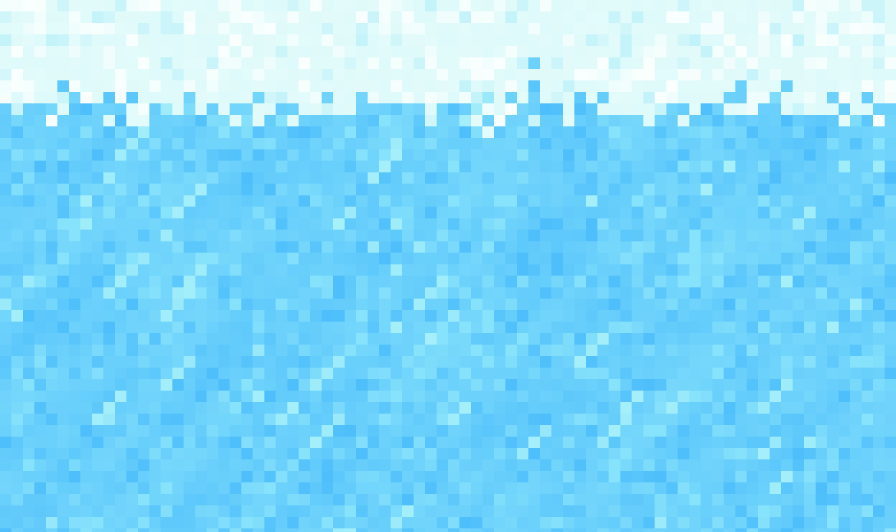
A WebGL 1 fragment shader for this background:

```glsl
precision highp float;
// Blocky mosaic: a ragged pale snow cap above blue ice with diagonal glints.
uniform vec2 u_resolution;

const float COLUMNS = 78.0;
const int SAMPLES = 3;

const vec3 SNOW = vec3(0.87, 0.98, 0.98);
const vec3 SNOW_WHITE = vec3(0.98, 1.0, 0.995);
const vec3 SNOW_SHADE = vec3(0.76, 0.95, 0.98);
const vec3 ICE_DEEP = vec3(0.31, 0.75, 0.985);
const vec3 ICE_LIGHT = vec3(0.53, 0.885, 0.985);
const vec3 GLINT = vec3(0.65, 0.94, 0.98);

float hash(vec2 p, float seed) {
  vec3 q = fract(vec3(p.xyx + seed * 17.3) * vec3(0.1031, 0.103, 0.0973));
  q += dot(q, q.yzx + 33.33);
  return fract((q.x + q.y) * q.z);
}

float cornerSlope(vec2 corner, vec2 offset) {
  float angle = 6.28318 * hash(corner, 9.0);
  return dot(vec2(cos(angle), sin(angle)), offset);
}

float gradientNoise(vec2 p) {
  vec2 i = floor(p);
  vec2 f = p - i;
  vec2 u = f * f * f * (f * (f * 6.0 - 15.0) + 10.0);
  float low = mix(cornerSlope(i, f),
                  cornerSlope(i + vec2(1.0, 0.0), f - vec2(1.0, 0.0)), u.x);
  float high = mix(cornerSlope(i + vec2(0.0, 1.0), f - vec2(0.0, 1.0)),
                   cornerSlope(i + vec2(1.0, 1.0), f - vec2(1.0, 1.0)), u.x);
  return mix(low, high, u.y);
}

// Pale cap with scattered white and faintly blue cells
vec3 snowColor(vec2 cell) {
  float pick = hash(cell, 1.0);
  vec3 color = mix(SNOW, SNOW_WHITE, 0.18 * hash(cell, 2.0));
  color = mix(color, SNOW_WHITE, step(0.77, pick) * mix(0.5, 1.0, hash(cell, 3.0)));
  return mix(color, SNOW_SHADE, step(pick, 0.09) * mix(0.4, 1.0, hash(cell, 3.0)));
}

// Short broken runs of bright cells rising to the right
float glintMask(vec2 cell) {
  float diagonal = cell.x + cell.y;
  float shift = floor(7.0 * hash(vec2(diagonal, 3.0), 4.0));
  float run = floor((cell.x + shift) / 3.0);
  return step(0.935, hash(vec2(diagonal, run), 5.0)) * step(0.38, hash(cell, 6.0));
}

// Soft diagonal bands plus individual dark and light cells
vec3 iceColor(vec2 cell) {
  vec2 along = vec2((cell.x - cell.y) * 0.06, (cell.x + cell.y) * 0.21);
  float tone = 0.5 + 0.45 * gradientNoise(along) + 0.2 * (hash(cell, 7.0) - 0.5);
  float pick = hash(cell, 8.0);
  tone += 0.38 * (step(0.87, pick) - step(pick, 0.12));
  vec3 color = mix(ICE_DEEP, ICE_LIGHT, clamp(tone, 0.0, 1.0));
  return mix(color, GLINT, glintMask(cell) * mix(0.75, 1.0, hash(cell, 10.0)));
}

// Cells are counted from the top left; the border dissolves over five rows
vec3 mosaicColor(vec2 cell) {
  float iceChance = smoothstep(6.8, 11.8, cell.y + 0.5);
  float isIce = step(hash(cell, 11.0), iceChance);
  return mix(snowColor(cell), iceColor(cell), isIce);
}

void main() {
  float cellsPerPixel = COLUMNS / u_resolution.x;
  vec3 color = vec3(0.0);

  // Average a small grid of samples to smooth the cell edges
  for (int j = 0; j < SAMPLES; j++) {
    for (int i = 0; i < SAMPLES; i++) {
      vec2 jitter = (vec2(float(i), float(j)) + 0.5) / float(SAMPLES) - 0.5;
      vec2 pixel = gl_FragCoord.xy + jitter;
      vec2 fromTop = vec2(pixel.x, u_resolution.y - pixel.y);
      color += mosaicColor(floor(fromTop * cellsPerPixel));
    }
  }
  gl_FragColor = vec4(color / float(SAMPLES * SAMPLES), 1.0);
}
```
